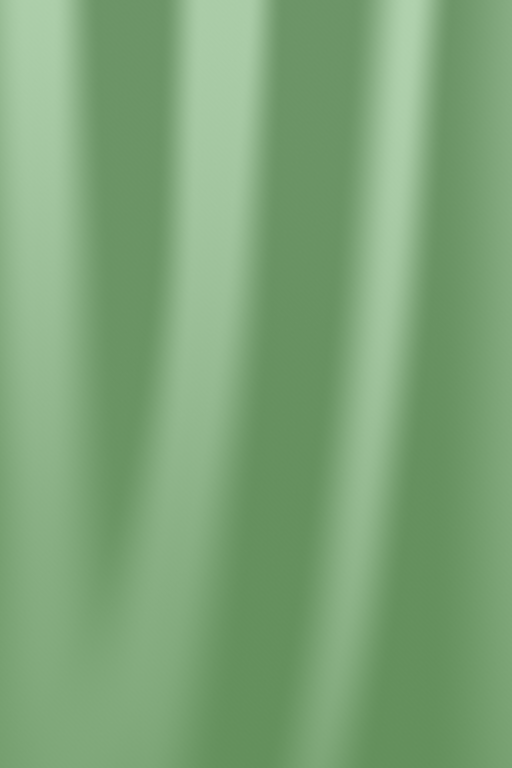
Give the GLSL for this texture, as a Shadertoy shader.

```glsl
// Soft green satin hanging in tall, leaning folds that dim towards the hem.
// Each fold is a smooth band between two curved edges; the bands are blended
// into one light value, which is mapped to colour with a faint weave on top.

vec2 gradientAt(vec2 cell) {
    vec2 h = vec2(dot(cell, vec2(127.1, 311.7)), dot(cell, vec2(269.5, 183.3)));
    return 2.0 * fract(sin(h) * 43758.5) - 1.0;
}

float gradientNoise(vec2 p) {
    vec2 i = floor(p), f = fract(p);
    vec2 u = f * f * f * (f * (f * 6.0 - 15.0) + 10.0);
    float a = dot(gradientAt(i), f);
    float b = dot(gradientAt(i + vec2(1, 0)), f - vec2(1, 0));
    float c = dot(gradientAt(i + vec2(0, 1)), f - vec2(0, 1));
    float d = dot(gradientAt(i + vec2(1, 1)), f - vec2(1, 1));
    return mix(mix(a, b, u.x), mix(c, d, u.x), u.y);
}

// Light band from left to right, with its own softness on each side
float foldBand(float x, float left, float right, float softLeft, float softRight) {
    return smoothstep(left - softLeft, left + softLeft, x)
         * (1.0 - smoothstep(right - softRight, right + softRight, x));
}

float screenBlend(float a, float b) {
    return 1.0 - (1.0 - a) * (1.0 - b);
}

void mainImage(out vec4 fragColor, in vec2 fragCoord) {
    vec2 uv = fragCoord / iResolution.xy;
    float x = uv.x;
    float drop = 1.0 - uv.y;
    float drop3 = drop * drop * drop;

    // Slow wobble of the cloth
    x += 0.006 * gradientNoise(vec2(uv.x * 3.0, uv.y * 4.0));

    // Valleys: deepest in the lower middle, lifted near the lower left
    float light = 0.07 - 0.05 * smoothstep(0.1, 0.65, drop) * smoothstep(0.2, 0.5, x);
    light += 0.14 * smoothstep(0.62, 0.95, drop) * (1.0 - smoothstep(0.28, 0.42, x));

    // Left fold
    float leftFold = foldBand(x, -0.02 + 0.04 * drop, 0.147 + 0.025 * drop,
                              0.07, 0.045 + 0.04 * drop);
    light = screenBlend(light, leftFold * (0.93 - 0.79 * pow(drop, 1.2)));

    // Broad middle fold
    float middleFold = foldBand(x, 0.355 - 0.03 * drop - 0.2 * drop3,
                                0.52 - 0.06 * drop - 0.1 * drop * drop,
                                0.04 + 0.06 * drop3, 0.035 + 0.04 * drop);
    light = screenBlend(light, middleFold * (0.9 - 0.73 * pow(drop, 1.4)));

    // Narrow bright fold with a rounded crest
    float crest = 0.797 - 0.11 * drop - 0.066 * drop3;
    float narrowFold = foldBand(x, crest - 0.052, crest + 0.052,
                                0.055, 0.04 + 0.015 * drop);
    light = screenBlend(light, narrowFold * (0.98 - 0.65 * pow(drop, 1.4)));

    // Rising fold at the right border
    float rightFold = smoothstep(0.87 - 0.04 * drop, 1.04, x);
    light = screenBlend(light, rightFold * (0.45 - 0.16 * drop3));

    // Fine diagonal weave and grain
    vec2 cloth = vec2(uv.x * iResolution.x / iResolution.y, uv.y);
    light += 0.006 * sin(900.0 * (cloth.x + cloth.y));
    light += 0.018 * gradientNoise(cloth * 260.0);

    // Shade to highlight, slightly greyer near the top
    vec3 shade = mix(vec3(0.385, 0.56, 0.355), vec3(0.405, 0.565, 0.385), uv.y);
    vec3 colour = mix(shade, vec3(0.695, 0.825, 0.685), light);
    fragColor = vec4(colour, 1.0);
}
```
